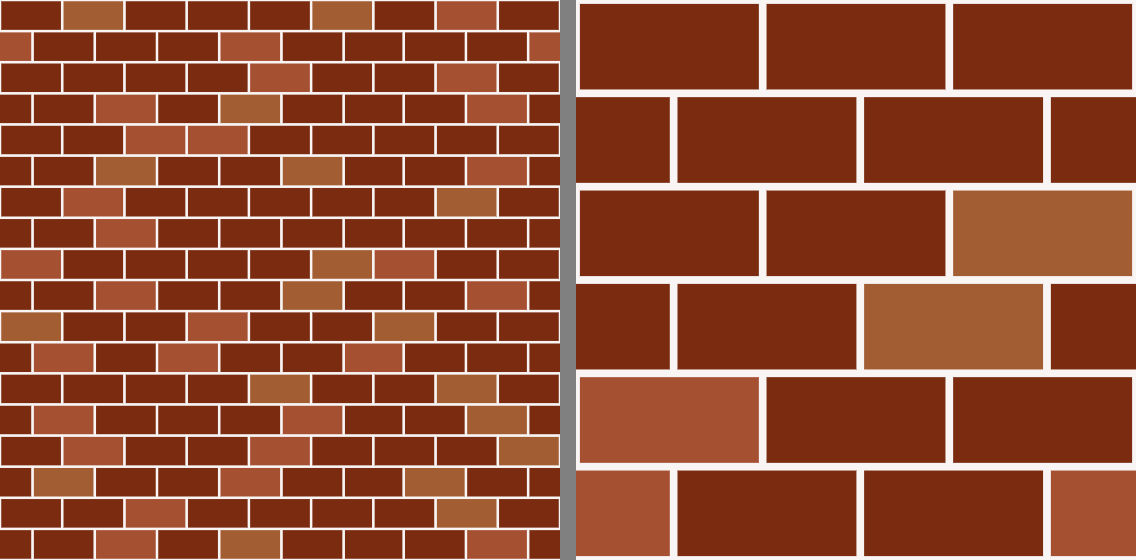
Left, the full canvas; right, a detail of the centre.
A WebGL 2 fragment shader for this pattern:

```glsl
#version 300 es
precision highp float;

uniform vec2 u_resolution;
out vec4 fragColor;

// Integer hash of a cell and a seed, in 0..1
float hash(ivec2 cell, int seed) {
    uint h = uint(cell.x) * 374761393u + uint(cell.y) * 668265263u + uint(seed) * 974634777u;
    h = (h ^ (h >> 13)) * 1274126177u;
    h = (h ^ (h >> 16)) * 2246822519u;
    return float((h ^ (h >> 15)) >> 8) / 16777216.0;
}

// Position of an accent within three bricks; the first place is rarer
int accentSlot(float h) {
    return h < 0.17 ? 0 : (h < 0.65 ? 1 : 2);
}

// Each run of three bricks holds at most one accent
vec3 brickColor(int column, int row) {
    const vec3 darkBrick = vec3(0.478, 0.170, 0.062);
    const vec3 redBrick = vec3(0.650, 0.314, 0.196);
    const vec3 ochreBrick = vec3(0.638, 0.365, 0.195);

    ivec2 run = ivec2(column / 3, row);
    // Most runs follow the slot of their row, some choose their own
    bool ownSlot = hash(run, 1) < 0.4;
    int slot = accentSlot(ownSlot ? hash(run, 2) : hash(ivec2(7, row), 3));
    bool accent = column % 3 == slot && hash(run, 4) < 0.86;
    vec3 accentColor = hash(run, 5) < 0.34 ? ochreBrick : redBrick;
    return accent ? accentColor : darkBrick;
}

void main() {
    vec2 uv = gl_FragCoord.xy / u_resolution;
    const vec2 bricks = vec2(9.0, 18.0);
    const vec3 mortar = vec3(0.975, 0.960, 0.960);

    // Running bond, with rows counted from the top
    vec2 wall = vec2(uv.x, 1.0 - uv.y) * bricks;
    int row = int(floor(wall.y));
    if (row % 2 == 1) {
        // Staggered rows have one slightly narrow brick
        wall.x += 0.5 - (uv.x < 0.667 ? 0.023 : -0.012);
    }
    int column = int(floor(wall.x)) % 9;

    // Distance to the nearest joint in canvas units
    vec2 local = fract(wall);
    vec2 toJoint = min(local, 1.0 - local) / bricks;
    float joint = min(toJoint.x, toJoint.y);

    float soft = 0.6 / min(u_resolution.x, u_resolution.y);
    float brickMask = smoothstep(0.0023 - soft, 0.0023 + soft, joint);
    fragColor = vec4(mix(mortar, brickColor(column, row), brickMask), 1.0);
}
```
